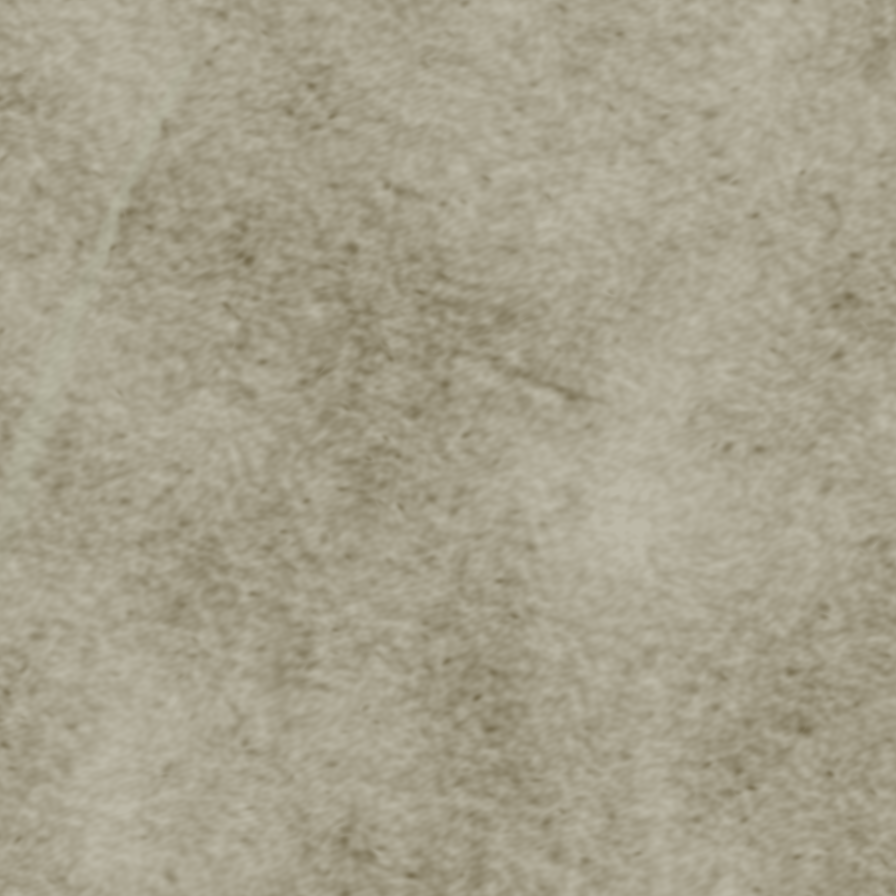
Write a WebGL 2 fragment shader that draws this texture.

```glsl
#version 300 es
precision highp float;

uniform vec2 u_resolution;
out vec4 fragColor;

const float TAU = 6.2832;
const vec3 SHADE = vec3(0.56, 0.53, 0.435);
const vec3 PALE = vec3(0.69, 0.67, 0.595);
const vec3 SCRATCH = vec3(0.70, 0.70, 0.62);

float hash(vec2 p) {
    return fract(sin(dot(p, vec2(127.1, 311.7))) * 43758.5);
}

mat2 rotation(float angle) {
    float c = cos(angle), s = sin(angle);
    return mat2(c, s, -s, c);
}

float cornerSlope(vec2 corner, vec2 offset) {
    float angle = TAU * hash(corner);
    return dot(vec2(cos(angle), sin(angle)), offset);
}

// Gradient noise, centred on zero
float noise(vec2 p) {
    vec2 i = floor(p), f = p - i;
    vec2 w = f * f * f * (f * (f * 6.0 - 15.0) + 10.0);
    vec2 e = vec2(1.0, 0.0);
    float low = mix(cornerSlope(i, f), cornerSlope(i + e, f - e), w.x);
    float high = mix(cornerSlope(i + e.yx, f - e.yx), cornerSlope(i + e.xx, f - e.xx), w.x);
    return mix(low, high, w.y);
}

float fbm(vec2 p, int octaves) {
    float sum = 0.0, amplitude = 1.0;
    for (int k = 0; k < octaves; k++) {
        sum += amplitude * noise(p);
        p = rotation(0.6) * p * 2.03 + 17.3;
        amplitude *= 0.6;
    }
    return sum;
}

float softSpot(vec2 p, vec2 centre, vec2 radius) {
    vec2 d = (p - centre) / radius;
    return exp(-dot(d, d));
}

// Scattered small hollows, one candidate per cell
float pits(vec2 p, float cells, float chance) {
    vec2 q = p * cells, home = floor(q);
    float depth = 0.0;
    for (int y = -1; y <= 1; y++) {
        for (int x = -1; x <= 1; x++) {
            vec2 cell = home + vec2(x, y);
            vec2 centre = cell + vec2(hash(cell + 3.7), hash(cell + 9.2));
            float angle = (hash(cell + 21.4) - 0.5) * 1.5;
            float size = mix(0.20, 0.40, pow(hash(cell + 5.1), 2.0));
            vec2 d = (q - centre) * rotation(angle) / (size * vec2(1.35, 0.8));
            float present = smoothstep(0.0, 0.08, chance - hash(cell + 41.6));
            float strength = mix(0.3, 1.0, hash(cell + 63.8));
            depth = max(depth, present * strength * exp(-dot(d, d)));
        }
    }
    return depth;
}

// Tapered soft line between two points
float stroke(vec2 p, vec2 a, vec2 b, float width) {
    vec2 ab = b - a;
    float t = clamp(dot(p - a, ab) / dot(ab, ab), 0.0, 1.0);
    float d = length(p - a - ab * t) / width;
    return exp(-d * d) * smoothstep(0.0, 0.35, t) * smoothstep(1.0, 0.85, t);
}

// Signed distance to the long curved scratch, positive on its right
float scratchOffset(vec2 p) {
    float s = p.y - 0.4;
    float bend = 0.005 + 0.25 * s + 0.25 * s * s;
    return (p.x - bend) * 0.93 + 0.006 * noise(p * 24.0) + 0.006 * noise(p * 55.0);
}

void main() {
    vec2 p = gl_FragCoord.xy / min(u_resolution.x, u_resolution.y);

    // Broad worn and stained areas
    float wear = 0.58 * fbm(p * 3.4 + 4.0, 5);
    wear += 0.22 * softSpot(p, vec2(0.70, 0.33), vec2(0.10, 0.20));
    wear += 0.40 * softSpot(p, vec2(0.72, 0.95), vec2(0.28, 0.20));
    wear -= 0.26 * softSpot(p, vec2(0.22, 0.74), vec2(0.13, 0.09));
    wear -= 0.20 * softSpot(p, vec2(0.46, 0.50), vec2(0.16, 0.12));
    wear -= 0.18 * softSpot(p, vec2(0.56, 0.18), vec2(0.14, 0.20));

    // Fine uneven grain, slightly longer across
    vec2 warped = p + 0.010 * vec2(noise(p * 9.0), noise(p * 9.0 + 31.0));
    float grain = 0.60 * noise(rotation(0.25) * warped * vec2(48.0, 76.0));
    grain += 0.48 * noise(rotation(-0.35) * warped * vec2(88.0, 128.0) + 57.0);
    grain += 0.36 * noise(warped * vec2(24.0, 34.0) + 83.0);
    grain *= clamp(1.0 - 0.8 * wear, 0.7, 1.4);

    float chance = clamp(0.30 - 0.6 * wear, 0.06, 0.55);
    float hollows = 0.85 * pits(warped, 50.0, chance);
    hollows += 0.75 * pits(warped + 7.0, 27.0, chance * 0.22);

    // Long scratch with a shaded right edge
    float across = scratchOffset(p);
    float width = mix(0.023, 0.012, smoothstep(0.45, 0.85, p.y));
    float extent = smoothstep(0.28, 0.50, p.y) * smoothstep(0.96, 0.91, p.y);
    float scratch = extent * smoothstep(width, width * 0.2, abs(across));
    float edge = extent * exp(-pow((across - width * 1.5) / 0.010, 2.0));

    // Short crease: a pale ridge beside a dark groove
    float ridge = stroke(p, vec2(0.49, 0.592), vec2(0.64, 0.550), 0.007);
    float groove = stroke(p, vec2(0.55, 0.592), vec2(0.69, 0.545), 0.005);

    float tone = 0.68 + wear + grain - hollows;
    tone += 0.35 * ridge - 0.75 * groove - 0.15 * edge;
    vec3 colour = mix(SHADE, PALE, clamp(tone, -1.4, 1.4));
    vec3 scraped = SCRATCH + 0.07 * grain;
    colour = mix(colour, scraped, 0.65 * scratch);
    fragColor = vec4(colour, 1.0);
}
```
